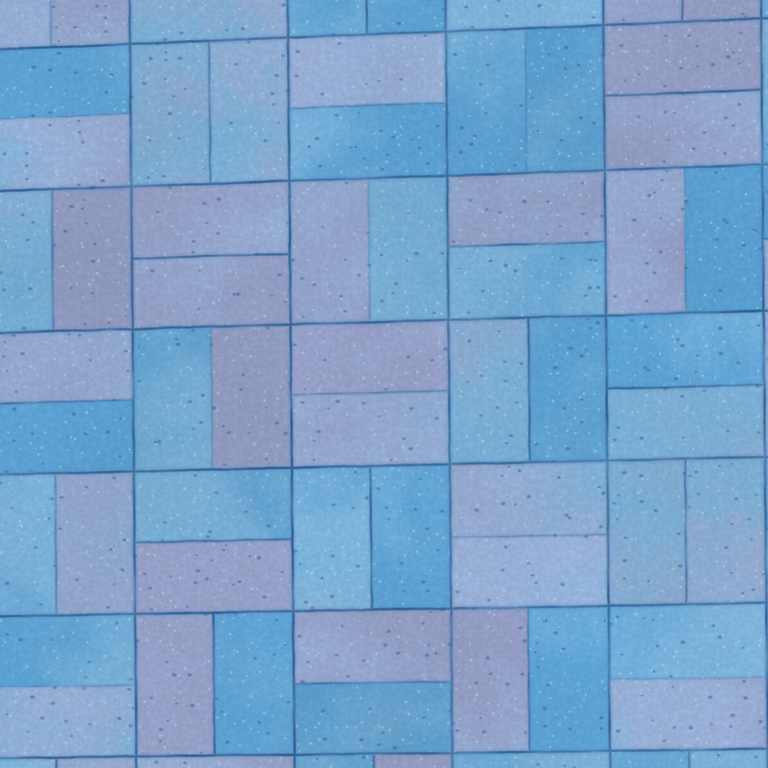
A WebGL 1 fragment shader for this texture:

```glsl
precision highp float;
// Basket-weave brick paving: square cells of two bricks, turned in alternate cells.
// The grid is slightly skewed; each brick gets a hashed blue-to-mauve tone, and
// cellular noise adds mottling, pale grit and dark pits between worn thin joints.
uniform vec2 u_resolution;

const vec2 CELL = vec2(0.2055, 0.1846);
const vec3 DEEP_BLUE = vec3(0.35, 0.62, 0.81);
const vec3 SKY_BLUE = vec3(0.48, 0.69, 0.84);
const vec3 PALE_LILAC = vec3(0.58, 0.67, 0.82);
const vec3 MAUVE = vec3(0.57, 0.61, 0.76);
const vec3 JOINT = vec3(0.15, 0.33, 0.54);
const vec3 JOINT_STAIN = vec3(0.32, 0.53, 0.73);
const vec3 GRIT = vec3(0.74, 0.85, 0.93);

float hash(vec2 p) {
  return fract(sin(dot(p, vec2(127.1, 311.7))) * 4375.85);
}

// Layered sines, roughly -1 to 1
float waves(vec2 p) {
  float sum = 0.0;
  float amp = 0.5;
  for (int i = 0; i < 4; i++) {
    sum += amp * sin(p.x + 1.7 * sin(p.y)) * cos(p.y + 1.3 * sin(p.x * 0.8));
    p = mat2(1.5, 1.1, -1.1, 1.5) * p + 2.3;
    amp *= 0.6;
  }
  return sum;
}

// Distance to the nearest scattered point, and a random id for that point
vec2 cellular(vec2 p) {
  vec2 base = floor(p);
  vec2 nearest = vec2(9.0, 0.0);
  for (int j = -1; j <= 1; j++) {
    for (int i = -1; i <= 1; i++) {
      vec2 c = base + vec2(float(i), float(j));
      float d = length(c + vec2(hash(c), hash(c + 37.3)) - p);
      if (d < nearest.x) nearest = vec2(d, hash(c + 71.9));
    }
  }
  return nearest;
}

// Round specks of varied size; density is the share of points that show
float specks(vec2 p, float scale, float density, float radius, float px) {
  vec2 c = cellular(p * scale);
  float r = radius * (0.5 + 0.5 * c.y / density);
  float soft = max(px, 0.0012);
  return (1.0 - smoothstep(r - soft, r + soft, c.x / scale)) * step(c.y, density);
}

vec3 brickColor(float tone) {
  vec3 c = mix(DEEP_BLUE, SKY_BLUE, smoothstep(0.05, 0.38, tone));
  c = mix(c, PALE_LILAC, smoothstep(0.38, 0.64, tone));
  return mix(c, MAUVE, smoothstep(0.64, 0.90, tone));
}

// Skewed cell coordinates; rows count downward and tilt more near the top
vec2 gridCoord(vec2 p) {
  float down = 1.0 - p.y;
  float column = p.x - 0.169 - 0.009 * down;
  float row = down - 0.064 + p.x * (0.041 - 0.03 * down);
  return vec2(column, row) / CELL + 1.0;
}

float line(float dist, float halfWidth, float soft) {
  return 1.0 - smoothstep(halfWidth - soft, halfWidth + soft, dist);
}

void main() {
  vec2 p = gl_FragCoord.xy / u_resolution;
  float px = 1.0 / min(u_resolution.x, u_resolution.y);

  // Cell, orientation and brick within the pair
  vec2 wobble = 0.0009 * vec2(waves(p * 38.0), waves(p * 38.0 + 9.0));
  vec2 g = gridCoord(p + wobble);
  vec2 id = floor(g);
  vec2 f = g - id;
  bool lying = mod(id.x + id.y, 2.0) > 0.5;
  vec2 q = lying ? f.yx : f;
  float pairWidth = lying ? CELL.y : CELL.x;
  float seam = 0.5 + 0.025 * (hash(id + 5.7) - 0.5);
  vec2 brick = id * 2.0 + vec2(step(seam, q.x), 0.0);

  // Tone: per brick, drifting along its length and in soft patches
  float drift = (q.y - 0.5) * (hash(brick + 17.3) - 0.5) * 0.55;
  float tone = hash(brick + 3.1) + drift + 0.13 * waves(p * 17.0 + brick);
  vec3 color = brickColor(tone);
  color *= 1.0 + 0.05 * (hash(brick + 29.0) - 0.5) + 0.025 * waves(p * 8.0);

  // Surface mottling, pits and grit
  color *= 1.0 + 0.07 * (cellular(p * 150.0).x - 0.45) + 0.02 * waves(p * 170.0);
  color = mix(color, JOINT, 0.45 * specks(p * vec2(0.75, 1.0) + 3.0, 52.0, 0.35, 0.0022, px));
  color = mix(color, GRIT, 0.50 * specks(p, 75.0, 0.40, 0.0017, px));

  // Joints: outer lines worn unevenly, the seam of some pairs nearly filled
  vec2 edge = min(f, 1.0 - f) * CELL;
  float outer = min(edge.x, edge.y);
  float inner = abs(q.x - seam) * pairWidth;
  float wear = clamp(0.62 + 0.4 * waves(p * 24.0 + 4.0), 0.2, 0.9);
  float seamWear = wear * mix(0.2, 1.1, hash(id + 43.0));
  float soft = max(px, 0.0014);
  float stain = max(line(outer, 0.002, 0.005) * 0.6, line(inner, 0.002, 0.005) * seamWear * 0.7);
  float groove = max(line(outer, 0.0015, soft) * wear, line(inner, 0.0014, soft) * seamWear);
  color = mix(color, JOINT_STAIN, stain);
  color = mix(color, JOINT, groove);

  gl_FragColor = vec4(color, 1.0);
}
```
